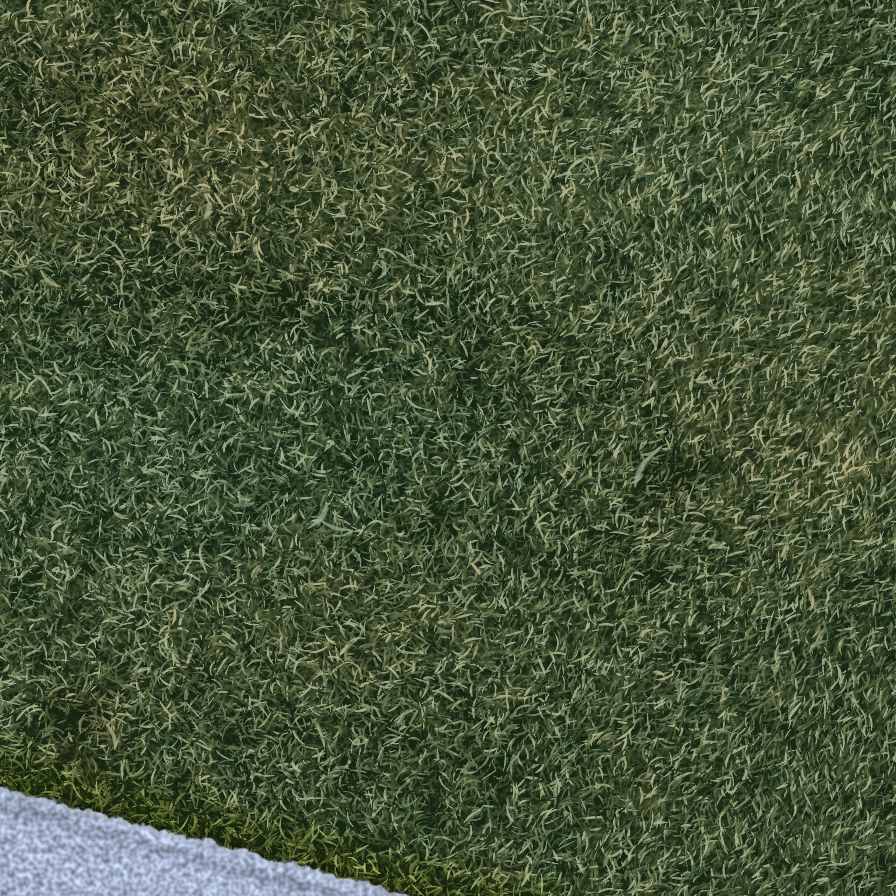
A three.js fragment shader for this texture:

```glsl
varying vec2 vUv;

const int LAYERS = 8;

vec2 hash2(vec2 p) {
  vec3 q = fract(p.xyx * vec3(0.1031, 0.1030, 0.0973));
  q += dot(q, q.yzx + 33.33);
  return fract((q.xx + q.yz) * q.zy);
}

float cornerSlope(vec2 cell, vec2 offset) {
  float a = 6.2832 * hash2(cell + 71.0).x;
  return dot(vec2(cos(a), sin(a)), offset);
}

// Gradient noise, roughly -0.7 to 0.7
float gradientNoise(vec2 p) {
  vec2 i = floor(p), f = fract(p), e = vec2(1.0, 0.0);
  vec2 u = f * f * f * (f * (f * 6.0 - 15.0) + 10.0);
  float low = mix(cornerSlope(i, f), cornerSlope(i + e, f - e), u.x);
  float high = mix(cornerSlope(i + e.yx, f - e.yx), cornerSlope(i + 1.0, f - 1.0), u.x);
  return mix(low, high, u.y);
}

float fractalNoise(vec2 p) {
  float sum = 0.0, gain = 1.0;
  for (int i = 0; i < 4; i++) {
    sum += gain * gradientNoise(p);
    p = p * 2.03 + 17.3;
    gain *= 0.55;
  }
  return sum;
}

float patchMask(vec2 p, vec2 center, vec2 radius) {
  vec2 d = (p - center) / radius;
  return exp(-dot(d, d));
}

// Tapered, bent sliver: x is coverage, y is the signed position across it
vec2 blade(vec2 d, float angle, float halfLength, float halfWidth, float bend) {
  float c = cos(angle), s = sin(angle);
  vec2 q = vec2(c * d.x + s * d.y, c * d.y - s * d.x) / halfLength;
  float across = (q.y - bend * (q.x * q.x - 0.4)) * halfLength / halfWidth;
  float taper = max(1.0 - q.x * q.x, 0.0);
  float body = 1.0 - smoothstep(0.35, 1.1, abs(across) / (0.25 + 0.75 * taper));
  return vec2(body * smoothstep(0.0, 0.35, taper), clamp(across, -1.0, 1.0));
}

vec3 grassRamp(float t) {
  vec3 c = mix(vec3(0.09, 0.14, 0.07), vec3(0.25, 0.31, 0.18), smoothstep(0.0, 0.36, t));
  c = mix(c, vec3(0.39, 0.445, 0.29), smoothstep(0.36, 0.64, t));
  return mix(c, vec3(0.68, 0.71, 0.56), smoothstep(0.62, 1.05, t));
}

vec3 tintByDryness(vec3 c, float dryness) {
  vec3 cool = vec3(0.88, 1.0, 1.06), dry = vec3(1.11, 1.0, 0.95);
  return c * mix(cool, dry, clamp(dryness, 0.0, 1.0));
}

vec3 turf(vec2 p, float light, float dryness, float lean, float spread) {
  float grain = gradientNoise(p * 190.0) + 0.5 * gradientNoise(p * 90.0 + 7.0);
  vec3 color = tintByDryness(grassRamp(0.12 + light + 0.2 * grain), dryness);
  for (int layer = 0; layer < LAYERS; layer++) {
    float depth = float(layer) / float(LAYERS - 1);
    float scale = mix(60.0, 82.0, fract(float(layer) * 0.618));
    vec2 g = p * scale + float(layer) * vec2(13.7, 29.3);
    vec2 base = floor(g);
    for (int k = 0; k < 9; k++) {
      vec2 cell = base + vec2(mod(float(k), 3.0), floor(float(k) / 3.0)) - 1.0;
      vec2 key = cell + float(layer) * 101.0;
      vec2 place = hash2(key), form = hash2(key + 37.0), shade = hash2(key + 83.0);
      float angle = lean + spread * (form.x * 2.0 - 1.0);
      vec2 b = blade(g - cell - place, angle, mix(0.4, 0.9, form.y),
                     mix(0.08, 0.15, shade.y), (place.x - 0.5) * 0.8);
      float tone = 0.01 + 0.14 * depth + 0.94 * pow(shade.x, 1.35) + light;
      vec3 tint = tintByDryness(grassRamp(tone + 0.10 * b.y + 0.22 * grain), dryness + 0.6 * (shade.y - 0.5));
      color = mix(color, tint, b.x * 0.9);
    }
  }
  return color;
}

vec3 concrete(vec2 p, float below) {
  float pits = gradientNoise(p * 190.0) + 0.7 * gradientNoise(p * 105.0);
  float stain = fractalNoise(vec2(p.x * 14.0, below * 55.0));
  vec3 c = vec3(0.65, 0.70, 0.80) * (1.0 + 0.38 * pits + 0.10 * stain);
  float grime = exp(-pow((below - 0.022 - 0.006 * stain) / 0.007, 2.0));
  c *= 1.0 - 0.15 * grime;
  return mix(c, vec3(0.70, 0.72, 0.78), 0.4 * (1.0 - smoothstep(0.002, 0.010, below)));
}

void main() {
  vec2 p = vUv;
  float broad = fractalNoise(p * 5.0 + 3.0);
  float clumps = fractalNoise(p * 24.0 + 41.0);

  // Height above the slanted, ragged kerb line
  float ragged = 0.006 * fractalNoise(p * 38.0) + 0.002 * gradientNoise(p * 150.0);
  float above = p.y - 0.121 + 0.262 * p.x + ragged;

  // Small hollows, then wide shaded and sunlit areas
  float hollow = patchMask(p, vec2(0.75, 0.47), vec2(0.035, 0.03))
    + patchMask(p, vec2(0.485, 0.415), vec2(0.02))
    + patchMask(p, vec2(0.31, 0.66), vec2(0.04, 0.02))
    + patchMask(p, vec2(0.085, 0.195), vec2(0.03, 0.04));
  float shaded = patchMask(p, vec2(0.24, 0.67), vec2(0.17, 0.06))
    + 0.7 * patchMask(p, vec2(0.55, 0.62), vec2(0.10, 0.06))
    + 0.6 * patchMask(p, vec2(0.68, 0.37), vec2(0.10, 0.05))
    + 0.6 * patchMask(p, vec2(0.38, 0.16), vec2(0.30, 0.09))
    + 0.6 * patchMask(p, vec2(0.03, 0.88), vec2(0.12, 0.06));
  float sunlit = patchMask(p, vec2(0.72, 0.82), vec2(0.26, 0.14))
    + patchMask(p, vec2(0.94, 0.53), vec2(0.16, 0.14))
    + 0.6 * patchMask(p, vec2(0.27, 0.79), vec2(0.10, 0.07))
    + 0.5 * patchMask(p, vec2(0.12, 0.54), vec2(0.10, 0.06));

  // Dry areas and the cooler middle band
  float dryArea = patchMask(p, vec2(0.18, 0.84), vec2(0.35, 0.17))
    + 0.7 * patchMask(p, vec2(0.87, 0.52), vec2(0.22, 0.14))
    + 0.5 * patchMask(p, vec2(0.4, 0.32), vec2(0.12, 0.1))
    + patchMask(p, vec2(0.1, 0.19), vec2(0.05));
  float coolArea = patchMask(p, vec2(0.25, 0.52), vec2(0.3, 0.17));
  float verge = 1.0 - smoothstep(0.01, 0.075, above);
  float light = 0.03 * broad + 0.15 * clumps - 0.20 * hollow - 0.09 * shaded
    + 0.08 * sunlit - 0.08 * verge;
  float dryness = 0.38 + 0.4 * dryArea - 0.3 * coolArea + 0.1 * broad + 0.25 * clumps;

  float lean = mix(0.75, 1.0, p.x) + 0.8 * gradientNoise(p * 6.0);
  float spread = mix(1.5, 0.9, smoothstep(0.35, 0.95, p.x));
  vec3 color = turf(p, light, dryness, lean, spread);
  color *= mix(vec3(1.0), vec3(1.0, 0.98, 0.68), verge);

  // Broad pale leaves and straw
  float mint = blade(p - vec2(0.358, 0.425), 1.0, 0.017, 0.0045, 0.3).x
    + blade(p - vec2(0.375, 0.412), -0.3, 0.018, 0.003, 0.2).x
    + blade(p - vec2(0.716, 0.475), 1.1, 0.022, 0.004, -0.2).x
    + blade(p - vec2(0.728, 0.496), 0.4, 0.014, 0.003, 0.3).x;
  float straw = blade(p - vec2(0.232, 0.765), 1.3, 0.011, 0.005, 0.2).x
    + blade(p - vec2(0.125, 0.178), 1.9, 0.017, 0.003, 0.3).x
    + blade(p - vec2(0.055, 0.688), -0.7, 0.016, 0.003, 0.3).x;
  color = mix(color, vec3(0.58, 0.68, 0.57), min(mint, 1.0) * 0.75);
  color = mix(color, vec3(0.68, 0.68, 0.52), min(straw, 1.0) * 0.75);

  // Contact shadow, then the pavement
  color *= 1.0 - 0.25 * (1.0 - smoothstep(0.0, 0.012, above));
  color = mix(concrete(p, -above), color, smoothstep(-0.002, 0.002, above));
  gl_FragColor = vec4(color, 1.0);
}
```
